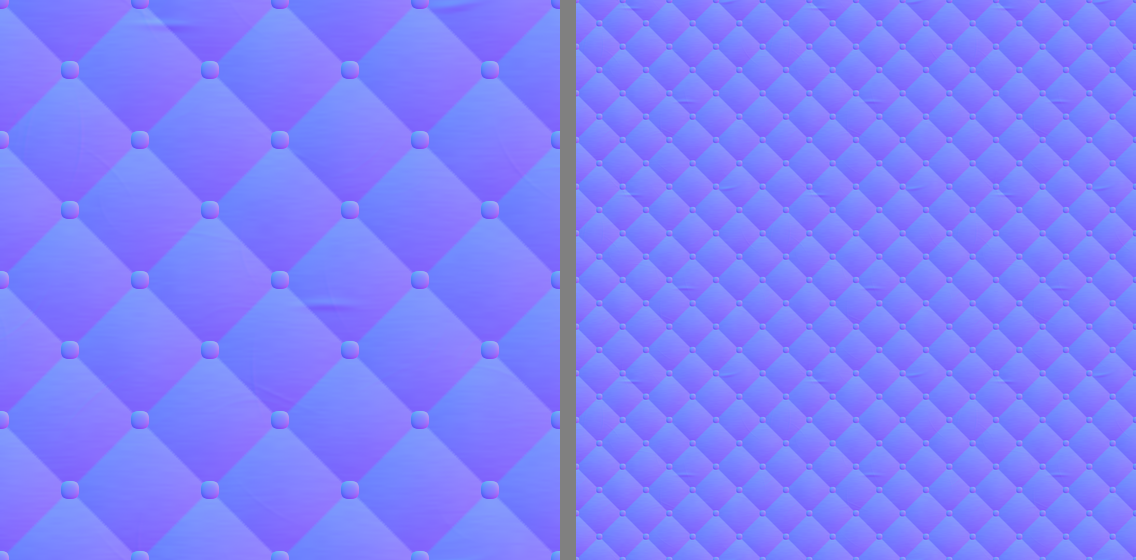
Left: one tile. Right: repeated 3 by 3.
Give the GLSL for this texture map, as a Shadertoy shader.

```glsl
const float REPEATS = 4.0;            // button columns and rows per tile
const float BUTTON_RADIUS = 0.0635;   // in repeats
const float BUTTON_POWER = 3.0;       // 2 is a circle, higher is squarer
const vec2 CUSHION_TILT = vec2(0.39, 0.51);
const vec2 BUTTON_TILT = vec2(0.18, 0.46); // at the centre, at the rim
const float SEAM_WIDTH = 0.013;
const float STITCHES = 34.0;          // per cushion edge
const float STITCH_DEPTH = 0.006;
const vec2 THREAD_GRID = vec2(40.0, 224.0);
const float THREAD_TILT = 0.045;
const float UNEVEN_GRID = 14.0;
const float UNEVEN_TILT = 0.035;
const int FOLDS = 3;                  // deep folds, drawn first
const int CREASES = 54;               // all folds and faint creases
const float FOLD_TILT = 0.17;
const float CREASE_TILT = 0.045;
const float TAU = 6.2831853;

float hash(vec2 p) {
    vec3 q = fract(p.xyx * vec3(0.1031, 0.1030, 0.0973));
    q += dot(q, q.yzx + 33.33);
    return fract((q.x + q.y) * q.z);
}

// Value noise that wraps after a whole period
float noise(vec2 p, vec2 period) {
    vec2 i = floor(p), f = fract(p);
    f = f * f * (3.0 - 2.0 * f);
    vec2 a = mod(i, period), b = mod(i + 1.0, period);
    return mix(mix(hash(a), hash(vec2(b.x, a.y)), f.x),
               mix(hash(vec2(a.x, b.y)), hash(b), f.x), f.y);
}

// Between the square grid and the diagonal seam grid
vec2 toSeams(vec2 p) { return vec2(p.x + p.y, p.x - p.y); }
vec2 fromSeams(vec2 s) { return 0.5 * toSeams(s); }

// Tilt of rounded cushions, eased across jagged stitched seams
vec2 cushions(vec2 seam, float pixel) {
    vec2 zigzag = abs(fract(seam.yx * STITCHES) - 0.5) * 2.0 - 0.5;
    vec2 f = fract(seam + zigzag * STITCH_DEPTH) - 0.5;
    float width = max(SEAM_WIDTH, 1.5 * pixel);
    f *= smoothstep(vec2(0.0), vec2(width), 0.5 - abs(f));
    return fromSeams(f) * CUSHION_TILT;
}

// Tilt of scattered curved creases
vec2 creases(vec2 uv) {
    vec2 tilt = vec2(0.0);
    for (int i = 0; i < CREASES; i++) {
        float id = float(i) + 1.0;
        bool deep = i < FOLDS;
        vec2 centre = vec2(hash(vec2(id, 3.0)), hash(vec2(id, 17.0)));
        float spin = hash(vec2(id, 31.0)) - 0.5;
        float angle = spin * (deep ? 0.3 : 0.5 * TAU);
        vec2 along = vec2(cos(angle), sin(angle));
        vec2 across = vec2(-along.y, along.x);
        vec2 q = fract(uv - centre + 0.5) - 0.5;
        float size = hash(vec2(id, 47.0));
        float x = dot(q, along) / mix(0.03, 0.07, deep ? 0.4 : size);
        float bend = (hash(vec2(id, 59.0)) - 0.5) * 0.03;
        float y = (dot(q, across) + bend * x * x) / (deep ? 0.009 : 0.004);
        float slope = y * exp(-y * y - x * x) * 2.3;
        tilt += across * slope * (deep ? FOLD_TILT : CREASE_TILT * size);
    }
    return tilt;
}

// Fine horizontal threads and soft unevenness
vec2 fabric(vec2 uv) {
    float wave = 0.002 * sin(TAU * (3.0 * uv.x + uv.y));
    float thread = noise((uv + vec2(0.0, wave)) * THREAD_GRID, THREAD_GRID) - 0.5;
    vec2 period = vec2(UNEVEN_GRID);
    vec2 uneven = vec2(noise(uv * period, period),
                       noise(uv * period + 5.3, period)) - 0.5;
    return vec2(0.35, 1.0) * thread * THREAD_TILT + uneven * UNEVEN_TILT;
}

void mainImage(out vec4 fragColor, in vec2 fragCoord) {
    vec2 uv = fragCoord / iResolution.xy;
    float pixel = REPEATS / min(iResolution.x, iResolution.y);
    vec2 seam = toSeams(uv * REPEATS);

    vec2 tilt = cushions(seam, pixel * sqrt(2.0)) + fabric(uv) + creases(uv);

    // Domed buttons where the seams cross
    vec2 q = fromSeams(fract(seam + 0.5) - 0.5) / BUTTON_RADIUS;
    vec2 powers = pow(abs(q), vec2(BUTTON_POWER));
    float r = pow(powers.x + powers.y, 1.0 / BUTTON_POWER);
    vec2 dome = q * mix(BUTTON_TILT.x, BUTTON_TILT.y, min(r * r, 1.0));
    float edge = pixel / BUTTON_RADIUS;
    tilt = mix(tilt, dome, 1.0 - smoothstep(1.0 - 0.5 * edge, 1.0 + 0.5 * edge, r));

    // Encode the unit normal as colour
    float up = sqrt(max(0.0, 1.0 - dot(tilt, tilt)));
    fragColor = vec4(0.5 + 0.5 * vec3(tilt, up), 1.0);
}
```
